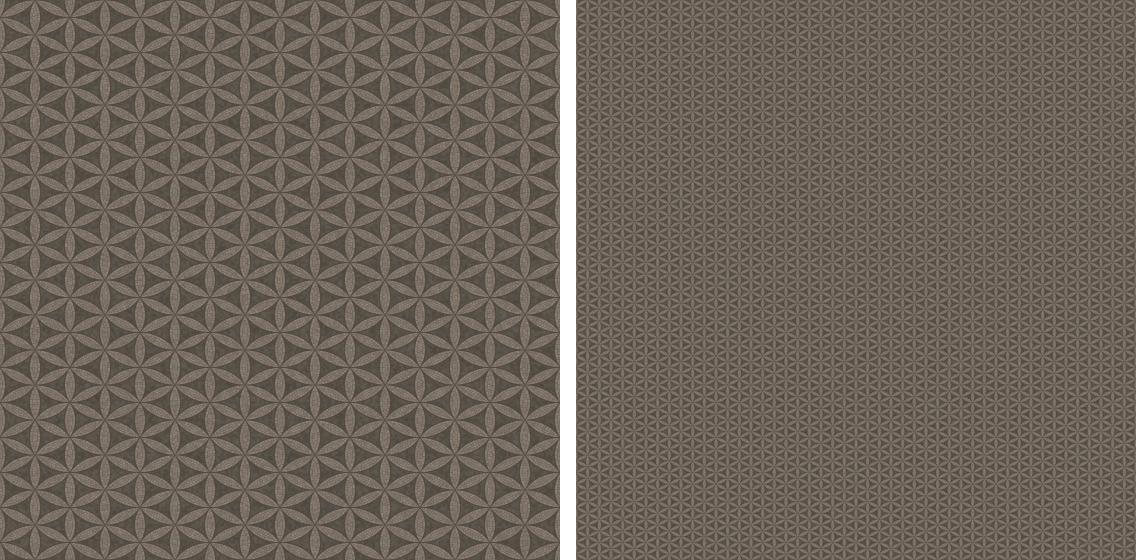
Left: one tile. Right: repeated 3 by 3.
Write a WebGL 2 fragment shader that draws this pattern.

```glsl
#version 300 es
precision highp float;
// Interlaced six-petal flowers of small mosaic tiles on dark speckled stone.

uniform vec2 u_resolution;
out vec4 fragColor;

// Layout: lengths are in units of one petal
const float REPEATS = 16.0;        // petals down, and half-offset columns across
const float COLUMN = 0.8660254;    // column spacing of the triangular lattice
const float PETAL_INSET = 0.007;
const float LINE_OUTER = 0.022;
const float COURSE = 0.0635;       // width of one course of tiles
const float TILES_ALONG = 14.0;
const float JOINT = 0.007;         // half width of the joints
const float GRAIN_CELLS = 256.0;
const float BLOTCH_CELLS = 48.0;

// Colours
const vec3 TILE_DARK = vec3(0.485, 0.443, 0.400);
const vec3 TILE_LIGHT = vec3(0.560, 0.518, 0.465);
const vec3 JOINT_COLOR = vec3(0.425, 0.385, 0.345);
const vec3 STONE = vec3(0.340, 0.318, 0.283);
const vec3 LINE_COLOR = vec3(0.320, 0.283, 0.250);
const float GRAIN = 0.075;
const float BLOTCH = 0.030;

float hash(vec2 p) {
    return fract(sin(dot(p, vec2(127.1, 311.7))) * 43758.5);
}

// Value noise that wraps after a whole number of cells
float wrappedNoise(vec2 uv, float cells) {
    vec2 p = uv * cells;
    vec2 i = floor(p);
    vec2 f = fract(p);
    f = f * f * (3.0 - 2.0 * f);
    vec2 a = mod(i, cells);
    vec2 b = mod(i + 1.0, cells);
    return mix(mix(hash(a), hash(vec2(b.x, a.y)), f.x),
               mix(hash(vec2(a.x, b.y)), hash(b), f.x), f.y);
}

// Finds the nearest petal: its distance, local coordinates and wrapped id
float nearestPetal(vec2 p, out vec2 local, out vec2 id) {
    float best = 1e3;
    for (int i = 0; i < 3; i++) {
        float angle = radians(30.0 + 60.0 * float(i));
        vec2 along = vec2(cos(angle), sin(angle));
        vec2 across = vec2(along.y, -along.x);
        float row = floor(dot(p, across) / COLUMN + 0.5);
        vec2 q = vec2(fract(dot(p, along) - 0.5 * row) - 0.5,
                      dot(p, across) - COLUMN * row);
        // Two unit arcs meet at the petal tips
        float d = length(vec2(q.x, abs(q.y) + COLUMN)) - 1.0;
        if (d < best) {
            best = d;
            local = q;
            vec2 center = p - q.x * along - q.y * across;
            center.x /= COLUMN;
            id = mod(floor(2.0 * center + 0.5), 2.0 * REPEATS);
        }
    }
    return best;
}

// Courses of tiles follow both arcs and meet on the middle line
vec3 mosaic(vec2 local, vec2 id, float d, float pixel) {
    float depth = max(-d - PETAL_INSET, 0.0) / COURSE;
    float course = floor(depth);
    float side = step(0.0, local.y);
    float shift = hash(id + vec2(course * 5.0, side * 9.0));
    float run = local.x * TILES_ALONG + shift;
    float tone = hash(id * 3.0 + vec2(floor(run) * 7.0, course * 2.0 + side));

    float courseEdge = (0.5 - abs(fract(depth) - 0.5)) * COURSE;
    float endEdge = (0.5 - abs(fract(run) - 0.5)) / TILES_ALONG;
    float edge = min(min(courseEdge, endEdge), abs(local.y));
    float tile = smoothstep(JOINT - 0.5 * pixel, JOINT + 0.5 * pixel, edge);
    return mix(JOINT_COLOR, mix(TILE_DARK, TILE_LIGHT, tone), tile);
}

void main() {
    vec2 uv = gl_FragCoord.xy / u_resolution;
    float pixel = REPEATS / min(u_resolution.x, u_resolution.y);
    vec2 p = uv * REPEATS + vec2(0.0, 0.5);
    p.x *= COLUMN;

    vec2 local, id;
    float d = nearestPetal(p, local, id);

    // Speckled stone between the petals
    float grain = wrappedNoise(uv, GRAIN_CELLS) - 0.5;
    float blotch = wrappedNoise(uv, BLOTCH_CELLS) - 0.5;
    vec3 color = STONE + GRAIN * grain + BLOTCH * blotch;

    // Dark outline, then the tiled petal
    float aa = 0.6 * pixel;
    float line = 1.0 - smoothstep(LINE_OUTER - aa, LINE_OUTER + aa, d);
    color = mix(color, LINE_COLOR, line);
    float petal = 1.0 - smoothstep(-aa, aa, d + PETAL_INSET);
    vec3 tiles = mosaic(local, id, d, pixel) + 0.4 * (GRAIN * grain + BLOTCH * blotch);
    color = mix(color, tiles, petal);

    fragColor = vec4(color, 1.0);
}
```
